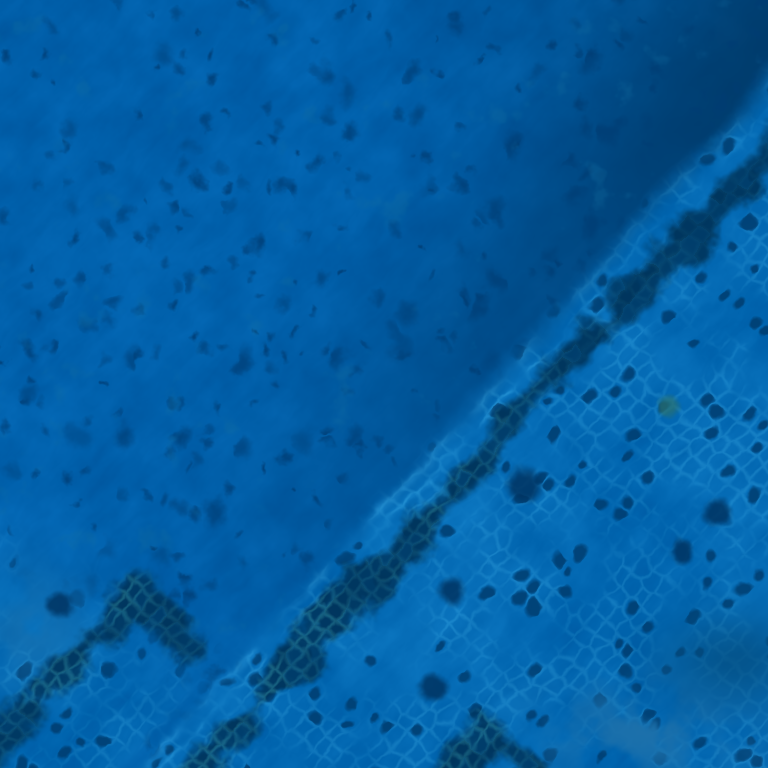
A WebGL 1 fragment shader for this texture:

```glsl
precision highp float;
// Blue leaf tissue: a soft folded blade, dark diagonal veins and a net of cells.

uniform vec2 u_resolution;

vec2 hash22(vec2 p) {
  vec3 h = fract(p.xyx * vec3(0.1031, 0.1030, 0.0973));
  h += dot(h, h.yzx + 33.33);
  return fract((h.xx + h.yz) * h.zy);
}

float noise(vec2 p) {
  vec2 i = floor(p), f = fract(p);
  f = f * f * (3.0 - 2.0 * f);
  return mix(mix(hash22(i).x, hash22(i + vec2(1, 0)).x, f.x),
             mix(hash22(i + vec2(0, 1)).x, hash22(i + vec2(1, 1)).x, f.x), f.y);
}

float fbm(vec2 p) {
  float sum = 0.0, amp = 0.5;
  for (int i = 0; i < 4; i++) {
    sum += amp * noise(p);
    p = mat2(1.6, 1.2, -1.2, 1.6) * p + 7.3;
    amp *= 0.5;
  }
  return sum;
}

// x: distance to the nearest centre, y: gap to the second nearest, z: cell id
vec3 cells(vec2 p, float jitter) {
  vec2 base = floor(p);
  float near = 9.0, second = 9.0, id = 0.0;
  for (int y = -1; y <= 1; y++) {
    for (int x = -1; x <= 1; x++) {
      vec2 c = base + vec2(x, y);
      float d = length(c + 0.5 + jitter * (hash22(c) - 0.5) - p);
      if (d < near) {
        second = near;
        near = d;
        id = hash22(c + 41.7).x;
      } else {
        second = min(second, d);
      }
    }
  }
  return vec3(near, second - near, id);
}

float segment(vec2 p, vec2 a, vec2 b) {
  vec2 v = b - a;
  return length(p - a - v * clamp(dot(p - a, v) / dot(v, v), 0.0, 1.0));
}

// Vein that runs along the grain and then turns across it
float hook(vec2 q, vec2 corner, float run, float drop) {
  return min(segment(q, corner - vec2(run, 0.0), corner),
             segment(q, corner, corner - vec2(0.0, drop)));
}

float blob(vec2 p, vec2 centre, float radius) {
  return 1.0 - smoothstep(0.5 * radius, 1.3 * radius, length(p - centre));
}

float glow(vec2 v) { return exp(-dot(v, v)); }

void main() {
  vec2 p = gl_FragCoord.xy / u_resolution;
  vec2 warp = vec2(fbm(p * 13.0), fbm(p * 13.0 + 31.0)) - 0.47;
  vec2 ripple = vec2(fbm(p * 45.0 + 11.0), fbm(p * 45.0 + 67.0)) - 0.47;
  vec2 w = p + 0.016 * warp + 0.012 * ripple;
  // Leaf frame: x runs along the main vein, y towards the upper left
  vec2 r = w - vec2(0.26, 0.0);
  vec2 q = vec2(dot(r, vec2(0.677, 0.736)), dot(r, vec2(-0.736, 0.677)));
  float cloud = fbm(p * 5.0);
  float mottle = fbm(p * 24.0 + 3.0) - 0.47;
  float grain = fbm(q * vec2(18.0, 75.0)) - 0.47;

  // Regions
  float blade = 1.0 - smoothstep(0.035, 0.08, q.y);
  float corner = (1.0 - smoothstep(0.0, 0.16, q.x + 0.35 * max(q.y - 0.22, 0.0)))
               * smoothstep(0.06, 0.09, q.y);
  float lit = max(blade, corner);

  // Soft upper blade and the shadow along the fold
  vec3 col = vec3(0.0, 0.372, 0.665) + vec3(0.02, 0.06, 0.08) * (cloud - 0.47);
  col += vec3(0.015, 0.035, 0.045) * (grain + 2.0 * mottle);
  float shadow = exp(-pow(max(q.y - 0.08, 0.0) / 0.16, 2.0)) * smoothstep(0.0, 1.15, q.x);
  col = mix(col, vec3(0.0, 0.235, 0.43), 0.78 * shadow);
  col *= 1.0 - 0.12 * smoothstep(0.75, 1.25, q.x);

  // Blurred irregular flecks in two sizes
  for (int i = 0; i < 2; i++) {
    float scale = 23.0 + 15.0 * float(i);
    vec3 fleck = cells((w + 0.016 * ripple) * vec2(scale, scale * 0.85) + 9.0 * float(i), 0.85);
    float size = 0.14 + 0.26 * fract(fleck.z * 17.0);
    float mark = (1.0 - smoothstep(size * 0.1, size * 1.4, fleck.x))
               * step(fleck.z, 0.3) * smoothstep(0.0, 0.25, fleck.y);
    float depth = 0.35 + 0.45 * fract(fleck.z * 61.0);
    col = mix(col, vec3(0.0, 0.235, 0.45), mark * depth * (1.0 - lit));
  }
  col = mix(col, vec3(0.07, 0.43, 0.63), 0.3 * smoothstep(0.62, 0.8, fbm(p * 27.0 + 5.0)));

  // Lit blade with its faint, broken net of cells
  vec3 lightBlue = vec3(0.015, 0.415, 0.705) + vec3(0.06, 0.09, 0.09) * (cloud - 0.47);
  lightBlue += vec3(0.05, 0.08, 0.08) * (mottle + 0.6 * grain);
  vec3 net = cells(q * vec2(42.0, 54.0), 0.4);
  float broken = smoothstep(0.3, 0.65, fbm(p * 17.0 + 19.0));
  float wall = 1.0 - smoothstep(0.0, 0.35, net.y);
  lightBlue += vec3(0.06, 0.07, 0.05) * wall * broken;
  float holeSize = 0.3 + 0.3 * fract(net.z * 53.0);
  float hole = step(net.z, 0.13) * (1.0 - smoothstep(holeSize * 0.5, holeSize * 1.15, net.x));
  hole *= smoothstep(0.0, 0.2, net.y);
  lightBlue = mix(lightBlue, vec3(0.0, 0.235, 0.43), 0.85 * hole);
  col = mix(col, lightBlue, lit);

  // Bright fold line with a faint twin
  float rim = exp(-pow((q.y - 0.054) / 0.006, 2.0)) + 0.6 * exp(-pow((q.y - 0.036) / 0.004, 2.0));
  col += vec3(0.06, 0.08, 0.07) * rim * (0.1 + broken) * (1.0 - 0.7 * smoothstep(0.6, 0.95, q.x));

  // Hazy and shaded patches at the bottom
  float haze = glow((p - vec2(0.84, 0.05)) / vec2(0.12, 0.06)) + 0.5 * glow((p - vec2(0.04, 0.18)) / 0.07);
  col = mix(col, vec3(0.11, 0.44, 0.67), haze * smoothstep(0.25, 0.6, fbm(p * 22.0)));
  col = mix(col, vec3(0.01, 0.30, 0.50), 0.75 * glow((p - vec2(0.96, 0.14)) / vec2(0.094, 0.058)));

  // Veins: chambers with olive walls, merging into a dark band higher up
  float solid = smoothstep(0.5, 0.72, q.x);
  float width = 0.017 + 0.006 * sin(q.x * 11.0 - 2.0);
  float vein = abs(q.y - 0.012 * exp(-pow((q.x - 0.65) / 0.08, 2.0))) - width;
  vein = min(vein, hook(q, vec2(0.105, 0.217), 0.3, 0.10) - 0.018);
  vein = min(vein, hook(q, vec2(0.29, -0.245), 0.1, 0.07) - 0.018);
  float band = 1.0 - smoothstep(-0.009, 0.011, vein + 0.05 * mottle);
  vec3 chamber = cells(q * vec2(50.0, 66.0) + 3.0, 0.35);
  float chamberWall = 1.0 - smoothstep(0.0, 0.5, chamber.y);
  vec3 veinColor = mix(vec3(0.0, 0.205, 0.36), vec3(0.09, 0.37, 0.48),
                       chamberWall * (0.4 + 0.6 * broken) * (1.0 - 0.65 * solid));
  col = mix(col, veinColor, band * (0.78 + 0.2 * chamber.z));

  // Large dark chambers and one yellow-green speck
  float big = max(blob(w, vec2(0.68, 0.37), 0.023), blob(w, vec2(0.59, 0.23), 0.018));
  big = max(big, max(blob(w, vec2(0.937, 0.33), 0.017), blob(w, vec2(0.89, 0.283), 0.016)));
  big = max(big, max(blob(w, vec2(0.08, 0.212), 0.017), blob(w, vec2(0.566, 0.105), 0.017)));
  col = mix(col, vec3(0.0, 0.20, 0.38), 0.85 * big);
  col = mix(col, vec3(0.16, 0.44, 0.43), 0.7 * blob(w, vec2(0.866, 0.473), 0.014));

  gl_FragColor = vec4(clamp(col, 0.0, 1.0), 1.0);
}
```
